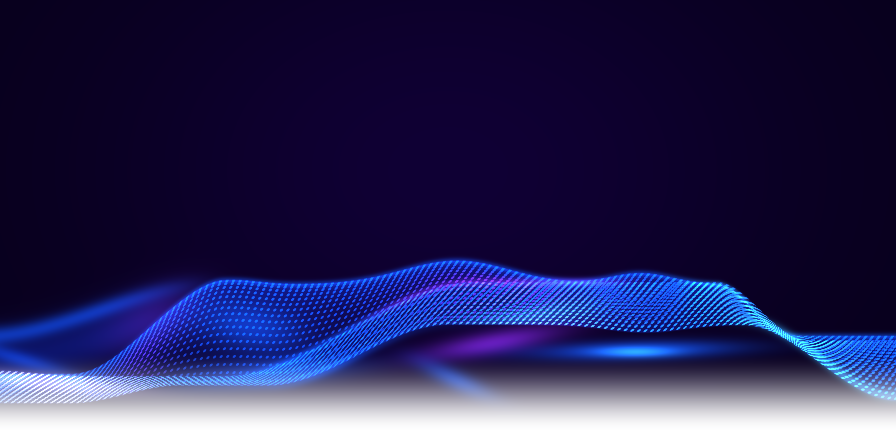
Write a Shadertoy shader that draws this background.

```glsl
const vec3 NIGHT = vec3(0.028, 0.0, 0.105);
const vec3 INDIGO = vec3(0.060, 0.0, 0.205);
const vec3 HAZE = vec3(0.025, 0.12, 0.46);
const vec3 BLUE = vec3(0.04, 0.38, 0.98);
const vec3 CYAN = vec3(0.22, 0.80, 1.0);
const vec3 VIOLET = vec3(0.58, 0.18, 0.92);
const vec3 PEARL = vec3(0.95, 0.82, 1.0);
const vec3 FLOOR_WHITE = vec3(1.0);
const float COLUMNS = 136.0;
const float ROWS = 17.0;
const float DOT_RADIUS = 0.0032;
const float ROW_BIAS = 0.72;
const float COLUMN_SKEW = 0.05;
const float FLOOR_LOW = 0.035;
const float FLOOR_HIGH = 0.215;

float bell(float x, float center, float width) {
    float t = (x - center) / width;
    return exp(-t * t);
}

// Soft elliptical light, tilted by slope
float glow(vec2 uv, vec2 center, vec2 size, float slope) {
    vec2 d = uv - center;
    d.y -= slope * d.x;
    d /= size;
    return exp(-dot(d, d));
}

// Profiles of the sheets across the canvas
float ridge(float x) {
    return 0.165 + 0.2 * smoothstep(0.08, 0.25, x)
        - 0.115 * smoothstep(0.80, 0.885, x)
        + 0.053 * bell(x, 0.51, 0.085)
        + 0.025 * bell(x, 0.715, 0.05)
        + 0.010 * bell(x, 0.26, 0.04);
}

float fold(float x) {
    return 0.16 + 0.21 * smoothstep(0.25, 0.53, x)
        - 0.13 * smoothstep(0.80, 0.90, x)
        + 0.012 * bell(x, 0.0, 0.05);
}

float hem(float x) {
    return 0.10 + 0.04 * smoothstep(0.08, 0.20, x)
        + 0.135 * smoothstep(0.30, 0.50, x)
        - 0.17 * smoothstep(0.83, 1.0, x)
        - 0.018 * bell(x, 0.72, 0.06);
}

// Returns dots, interior mask and depth below the upper edge
vec3 sheet(vec2 uv, float top, float bottom, float aspect, float pixel) {
    float thickness = max(top - bottom, 0.005);
    float depth = (top - uv.y) / thickness;
    float v = clamp(depth, 0.001, 1.0);
    float mask = smoothstep(-pixel, pixel, top - uv.y)
        * smoothstep(-pixel, pixel, uv.y - top + thickness);

    float row = pow(v, ROW_BIAS);
    float rowRate = ROW_BIAS * pow(v, ROW_BIAS - 1.0);
    vec2 grid = vec2((uv.x + COLUMN_SKEW * v) * COLUMNS, row * ROWS);
    vec2 cell = fract(grid) - 0.5;
    vec2 offset = cell * vec2(aspect / COLUMNS, thickness / (ROWS * rowRate));
    float dots = 1.0 - smoothstep(DOT_RADIUS - pixel * 0.6,
                                  DOT_RADIUS + pixel * 0.6, length(offset));
    return vec3(dots * mask, mask, v);
}

void mainImage(out vec4 fragColor, in vec2 fragCoord) {
    vec2 uv = fragCoord / iResolution.xy;
    float aspect = iResolution.x / iResolution.y;
    float pixel = 1.0 / iResolution.y;
    float x = uv.x;

    // Night backdrop
    vec3 color = mix(NIGHT, INDIGO, glow(uv, vec2(0.5, 0.62), vec2(0.38, 0.55), 0.0));

    // Blurred strands and lights behind the mesh
    float leftStrand = 0.25 + 0.12 * smoothstep(-0.02, 0.25, x);
    float leftFade = 1.0 - smoothstep(0.10, 0.27, x);
    color += BLUE * 0.48 * bell(uv.y, leftStrand, 0.020) * leftFade;
    color += HAZE * 0.65 * bell(uv.y, leftStrand - 0.06, 0.065) * leftFade;
    color += BLUE * 0.35 * glow(uv, vec2(0.02, 0.20), vec2(0.06, 0.018), -0.6);
    color += VIOLET * 0.22 * glow(uv, vec2(0.17, 0.29), vec2(0.05, 0.06), 0.8);
    color += VIOLET * 0.60 * glow(uv, vec2(0.55, 0.235), vec2(0.075, 0.026), 0.35);
    color += BLUE * 0.75 * glow(uv, vec2(0.71, 0.218), vec2(0.11, 0.020), 0.05);
    color += CYAN * 0.50 * glow(uv, vec2(0.71, 0.214), vec2(0.04, 0.011), 0.0);
    color += BLUE * 0.55 * glow(uv, vec2(0.51, 0.150), vec2(0.04, 0.024), -0.9);
    color += BLUE * 0.45 * glow(uv, vec2(0.30, 0.165), vec2(0.10, 0.030), 0.2);

    // Rear sheet
    float top = ridge(x);
    float bottom = hem(x);
    vec3 rear = sheet(uv, top, bottom, aspect, pixel);
    float violetZone = bell(x, 0.56, 0.10) + 0.7 * bell(x, 0.16, 0.035);
    vec3 rearTint = mix(BLUE, VIOLET, clamp(violetZone * smoothstep(0.02, 0.30, rear.z), 0.0, 0.85));
    rearTint = mix(rearTint, CYAN, 0.75 * bell(x, 0.83, 0.06));
    color += HAZE * rear.y * (0.22 + 0.65 * exp(-rear.z * 4.0));
    color += rearTint * rear.x * mix(0.85, 0.40, rear.z);
    color += BLUE * 0.48 * rear.y * glow(uv, vec2(0.28, 0.27), vec2(0.055, 0.055), -0.3);

    // Front sheet
    float crease = fold(x);
    vec3 front = sheet(uv, crease, bottom, aspect, pixel);
    vec3 frontTint = mix(BLUE, CYAN, clamp(bell(x, 0.61, 0.12) * front.z
        + bell(x, 0.90, 0.07) + 0.6 * bell(x, 0.15, 0.10), 0.0, 1.0));
    frontTint = mix(frontTint, PEARL, bell(x, 0.06, 0.08));
    color += HAZE * front.y * 0.28;
    color += frontTint * front.x * 0.85;
    color += CYAN * 0.25 * front.y * glow(uv, vec2(0.59, 0.295), vec2(0.07, 0.022), 0.25);

    // Bright edges of the folds
    float creaseLight = smoothstep(0.24, 0.34, x) * (1.0 - smoothstep(0.64, 0.74, x));
    vec3 creaseTint = mix(BLUE, VIOLET, smoothstep(0.38, 0.46, x));
    color += creaseTint * 0.38 * creaseLight * bell(uv.y, crease, 0.009);
    color += rearTint * 0.40 * smoothstep(0.10, 0.24, x) * bell(uv.y, top, 0.007);
    color += CYAN * 0.45 * smoothstep(0.80, 0.88, x) * bell(uv.y, bottom + 0.01, 0.014);
    color += BLUE * 0.35 * bell(x, 0.38, 0.10) * bell(uv.y, bottom, 0.012);
    color += PEARL * 0.50 * glow(uv, vec2(0.06, 0.145), vec2(0.09, 0.020), -0.18);

    // White floor mist
    float mist = 1.0 - smoothstep(FLOOR_LOW, FLOOR_HIGH, uv.y);
    color = mix(min(color, 1.0), FLOOR_WHITE, mist);
    fragColor = vec4(color, 1.0);
}
```
